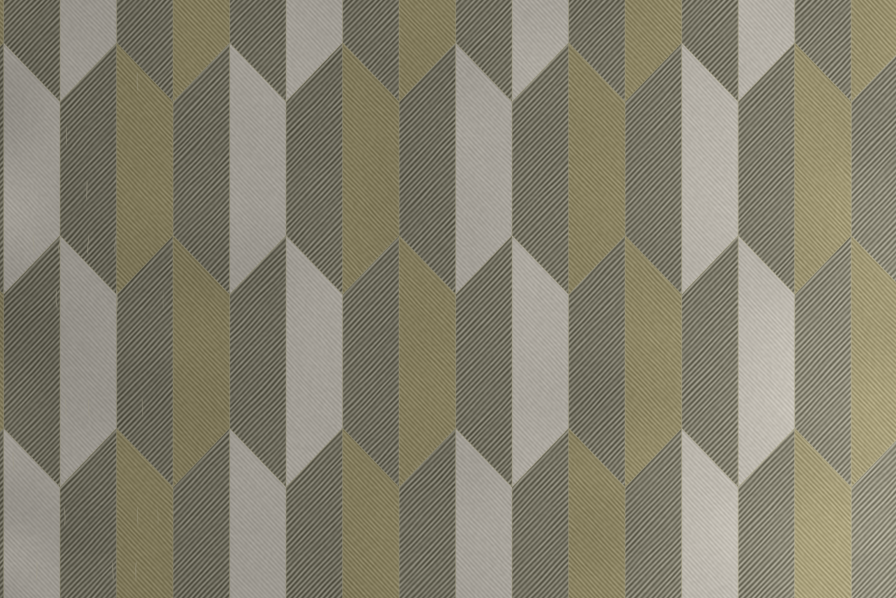
Write a WebGL 1 fragment shader that draws this pattern.

```glsl
precision highp float;

uniform vec2 u_resolution;

// Lengths are fractions of the canvas height
#define COLUMN_WIDTH 0.0945
#define COLUMN_START 0.0059
#define PERIOD 0.6445
#define CENTER_Y 0.718
#define SLANT 0.153
#define SEAM_WIDTH 0.0014
#define DARK_LINES 105.0
#define TINT_LINES 120.0
#define DARK_COLOR vec3(0.445, 0.435, 0.378)
#define OLIVE_COLOR vec3(0.530, 0.500, 0.375)
#define SILVER_COLOR vec3(0.665, 0.648, 0.615)
#define SAMPLES 3

float hash(vec2 p) {
  vec3 q = fract(vec3(p.xyx) * 0.1031);
  q += dot(q, q.yzx + 33.33);
  return fract((q.x + q.y) * q.z);
}

float noise(vec2 p) {
  vec2 cell = floor(p);
  vec2 f = fract(p);
  f = f * f * (3.0 - 2.0 * f);
  float low = mix(hash(cell), hash(cell + vec2(1.0, 0.0)), f.x);
  float high = mix(hash(cell + vec2(0.0, 1.0)), hash(cell + vec2(1.0, 1.0)), f.x);
  return mix(low, high, f.y);
}

// Embossed diagonal lines with slightly uneven spacing and depth
float ribs(vec2 p, float direction, float count) {
  float slope = SLANT * PERIOD / COLUMN_WIDTH;
  float across = p.y + direction * slope * p.x;
  float along = p.x - direction * p.y;
  float wobble = 0.35 * noise(vec2(across * 40.0, along * 14.0) + 50.0);
  float depth = 0.65 + 0.7 * noise(vec2(across * count, along * 18.0) + 90.0);
  return depth * sin(6.28318 * (across * count + wobble));
}

// Short pale vertical scuffs, sparse and only on the left
float scuffs(vec2 p) {
  vec2 grid = p * vec2(24.0, 11.0);
  vec2 cell = floor(grid);
  vec2 f = fract(grid) - 0.5;
  float bend = 0.08 * (noise(p * 60.0) - 0.5);
  float x = abs(f.x - 0.5 * (hash(cell + 7.0) - 0.5) + bend);
  float tick = (1.0 - smoothstep(0.01, 0.035, x)) * (1.0 - smoothstep(0.12, 0.2, abs(f.y)));
  return tick * step(0.78, hash(cell + 31.0)) * (1.0 - smoothstep(0.2, 0.32, p.x));
}

// Brighter toward the right, strongest low down, with faint folds at the left
vec3 lighting(vec3 color, vec2 p, float aspect) {
  float x = p.x / aspect;
  float gain = 0.89 + 0.16 * x + 0.06 * smoothstep(0.5, 1.0, x) * (1.0 - p.y);
  float haze = 0.11 * smoothstep(0.6, 1.05, x) * (1.0 - 0.65 * p.y);
  float fold = sin(p.y * 20.0 + 2.0 * noise(p * 5.0));
  gain += 0.035 * fold * (1.0 - smoothstep(0.02, 0.13, p.x));
  return color * gain + haze * vec3(1.0, 0.98, 0.92);
}

vec3 wallpaper(vec2 p, float aspect) {
  // Alternate columns shift by half a period
  float column = (p.x - COLUMN_START) / COLUMN_WIDTH;
  float index = floor(column);
  float u = fract(column);
  float row = (p.y - CENTER_Y) / PERIOD + 0.5 * mod(index, 2.0) + 0.5;
  float y = fract(row) - 0.5;

  // Trapezoid, tall on its left side; the dark one fills the rest
  float edge = 0.25 + SLANT * (0.5 - u) - abs(y);
  bool tinted = edge > 0.0;
  bool olive = mod(floor(index * 0.5), 2.0) > 0.5;

  vec3 color = DARK_COLOR;
  float relief = 0.115 * ribs(p, -1.0, DARK_LINES);
  if (tinted) {
    color = olive ? OLIVE_COLOR : SILVER_COLOR;
    relief = (olive ? 0.06 : 0.035) * ribs(p, 1.0, TINT_LINES);
  }

  // Small shade change from patch to patch, plus mottling
  float shade = hash(vec2(index + 20.0, floor(row) * 2.0 + (tinted ? 1.0 : 0.0) + 9.0));
  color *= 1.0 + 0.03 * (shade - 0.5) + 0.05 * (noise(p * 9.0) - 0.5);
  color += relief + 0.03 * (noise(p * 260.0) - 0.5);

  // Thin raised seams
  float side = min(u, 1.0 - u) * COLUMN_WIDTH;
  float diagonal = abs(edge) * PERIOD * 0.69;
  float seam = 1.0 - smoothstep(0.3, 1.0, min(side, diagonal) / SEAM_WIDTH);
  color = mix(color, vec3(0.62, 0.60, 0.49), 0.5 * seam);

  color = mix(color, vec3(0.68, 0.66, 0.58), 0.5 * scuffs(p));
  return lighting(color, p, aspect);
}

void main() {
  float aspect = u_resolution.x / u_resolution.y;
  vec3 sum = vec3(0.0);
  // Average a small grid of samples to smooth edges and ribs
  for (int j = 0; j < SAMPLES; j++) {
    for (int i = 0; i < SAMPLES; i++) {
      vec2 offset = (vec2(float(i), float(j)) + 0.5) / float(SAMPLES) - 0.5;
      sum += wallpaper((gl_FragCoord.xy + offset) / u_resolution.y, aspect);
    }
  }
  gl_FragColor = vec4(sum / float(SAMPLES * SAMPLES), 1.0);
}
```
